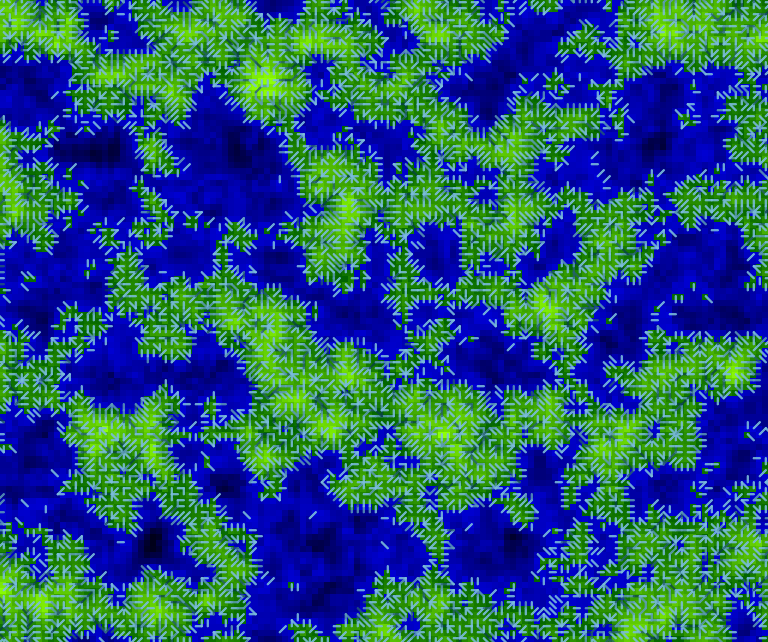
Reproduce this texture procedurally as a WebGL 1 fragment shader.

```glsl
precision highp float;
// Gridded islands in a deep sea with their drainage network.
// Fractal noise gives every cell a height; cells above the tide line draw a
// stroke to their steepest lower neighbour: pale springs, dark trunks.

uniform vec2 u_resolution;

const float CELLS = 128.0;         // grid cells across the canvas
const float ISLAND_SIZE = 9.5;     // largest noise period, in cells
const float ROUGHNESS = 0.7;       // amplitude ratio between octaves
const float HEIGHT_SCALE = 3.45;   // brings heights to unit deviation
const float SEA_LEVEL = -0.06;
const float TIDE_LINE = -0.12;     // strokes begin above this height
const float NODE = 0.625;          // place of the stroke ends within a cell
const float STROKE_HALF = 0.19;    // half stroke width, in cells
const float SPRING_ALPHA = 0.88;
const float TRUNK_ALPHA = 0.7;
const float DEPTH_RANGE = 3.5;
const float PEAK_RANGE = 3.1;

const vec3 SHALLOW = vec3(0.0, 0.0, 0.85);
const vec3 ABYSS   = vec3(0.0, 0.0, 0.10);
const vec3 SHORE   = vec3(0.0, 0.39, 0.0);
const vec3 PEAK    = vec3(0.56, 1.0, 0.02);
const vec3 SPRING  = vec3(0.48, 0.74, 0.86);
const vec3 TRUNK   = vec3(0.03, 0.24, 0.30);

float hash(vec2 p) {
  vec3 q = fract(p.xyx * 0.1031);
  q += dot(q, q.yzx + 33.33);
  return fract((q.x + q.y) * q.z);
}

float valueNoise(vec2 p) {
  vec2 i = floor(p), f = fract(p);
  f = f * f * (3.0 - 2.0 * f);
  return mix(mix(hash(i), hash(i + vec2(1.0, 0.0)), f.x),
             mix(hash(i + vec2(0.0, 1.0)), hash(i + 1.0), f.x), f.y);
}

// Height of a cell relative to the sea
float terrain(vec2 cell) {
  vec2 p = cell / ISLAND_SIZE + 11.3;
  float amplitude = 1.0, sum = 0.0;
  for (int o = 0; o < 4; o++) {
    sum += amplitude * (valueNoise(p) - 0.5);
    amplitude *= ROUGHNESS;
    p = p * 2.03 + 17.7;
  }
  return sum * HEIGHT_SCALE - SEA_LEVEL;
}

vec3 groundColor(float h) {
  return h < 0.0 ? mix(SHALLOW, ABYSS, min(-h / DEPTH_RANGE, 1.0))
                 : mix(SHORE, PEAK, min(h / PEAK_RANGE, 1.0));
}

float segmentDistance(vec2 p, vec2 a, vec2 along) {
  vec2 d = p - a;
  return length(d - along * clamp(dot(d, along) / dot(along, along), 0.0, 1.0));
}

void main() {
  vec2 p = gl_FragCoord.xy / u_resolution.x * CELLS;
  float pixel = CELLS / u_resolution.x;
  vec2 cell = floor(p);
  vec2 local = p - cell - NODE;

  // Heights of the surrounding 7 x 7 cells
  float height[49];
  for (int j = 0; j < 7; j++)
    for (int i = 0; i < 7; i++)
      height[j * 7 + i] = terrain(cell + vec2(float(i), float(j)) - 3.0);

  // Steepest descent of the inner 5 x 5 cells; zero in deep water and in pits
  vec2 flow[25];
  for (int j = 0; j < 5; j++)
    for (int i = 0; i < 5; i++) {
      float here = height[(j + 1) * 7 + i + 1];
      float steepest = 0.0;
      vec2 best = vec2(0.0);
      for (int n = 0; n < 3; n++)
        for (int m = 0; m < 3; m++) {
          vec2 to = vec2(float(m), float(n)) - 1.0;
          float slope = (here - height[(j + n) * 7 + i + m]) / max(length(to), 1.0);
          if (here > TIDE_LINE && slope > steepest) {
            steepest = slope;
            best = to;
          }
        }
      flow[j * 5 + i] = best;
    }

  vec3 color = groundColor(height[24]);

  // Strokes of the nearest 3 x 3 cells, toned by how many others feed them
  for (int j = 0; j < 3; j++)
    for (int i = 0; i < 3; i++) {
      vec2 along = flow[(j + 1) * 5 + i + 1];
      float inflow = 0.0;
      for (int n = 0; n < 3; n++)
        for (int m = 0; m < 3; m++) {
          vec2 feeder = flow[(j + n) * 5 + i + m];
          vec2 from = vec2(float(m), float(n)) - 1.0;
          if (dot(feeder, feeder) > 0.0 && length(feeder + from) < 0.5) inflow += 1.0;
        }
      if (dot(along, along) > 0.0) {
        float d = segmentDistance(local, vec2(float(i), float(j)) - 1.0, along);
        float cover = 1.0 - smoothstep(STROKE_HALF - 0.5 * pixel, STROKE_HALF + 0.5 * pixel, d);
        float trunk = smoothstep(0.0, 3.0, inflow);
        color = mix(color, mix(SPRING, TRUNK, trunk), cover * mix(SPRING_ALPHA, TRUNK_ALPHA, trunk));
      }
    }

  gl_FragColor = vec4(color, 1.0);
}
```
